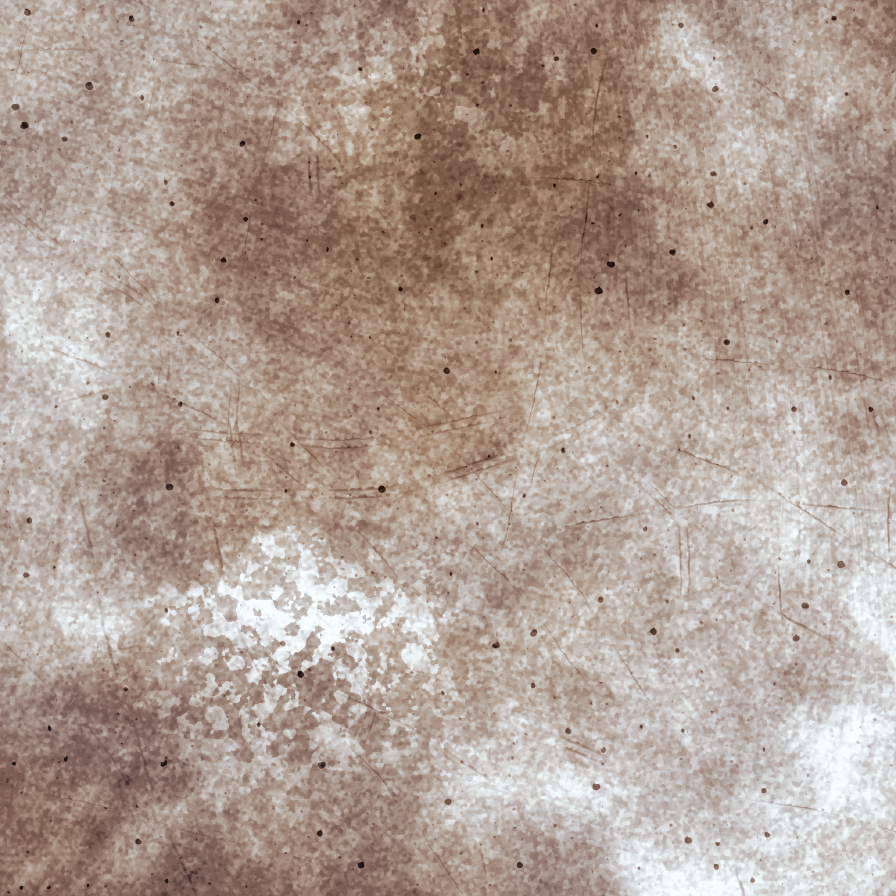
A WebGL 1 fragment shader for this texture:

```glsl
precision highp float;
// Worn, stained plaster: broad light and dark stains, overlapping trowel patches
// and fine grain set a brightness that a brown-to-white ramp colours.
// Flakes, pits and curved scratches are scattered on top by hashed cells and loops.

uniform vec2 u_resolution;

#define BASE_TONE 0.625
#define STAIN_WARP 0.22
#define PATCH_SCALE 7.5
#define PATCH_DEPTH 0.15
#define MOTTLE_DEPTH 0.24
#define GRAIN_DEPTH 0.20
#define FLAKE_LIGHT 0.24
#define PIT_DEPTH 0.42
#define SCRATCH_DEPTH 0.21
#define LONG_SCRATCHES 24
#define SHORT_SCRATCHES 34

vec2 hash2(vec2 p) {
  vec3 q = fract(p.xyx * vec3(0.1031, 0.1030, 0.0973));
  q += dot(q, q.yzx + 33.33);
  return fract((q.xx + q.yz) * q.zy);
}

// Cellular noise around zero: low sharpness gives clouds, high gives flat cells.
float cells(vec2 p, float sharpness) {
  vec2 id = floor(p), f = p - id;
  float sum = 0.0, total = 0.0;
  for (int y = -1; y <= 1; y++)
    for (int x = -1; x <= 1; x++) {
      vec2 o = vec2(float(x), float(y));
      vec2 d = o + hash2(id + o + 17.0) - f;
      float weight = exp(-sharpness * dot(d, d)) + 1e-9;
      sum += weight * hash2(id + o + 91.0).x;
      total += weight;
    }
  return sum / total - 0.5;
}

float blob(vec2 p, vec2 center, vec2 radius) {
  vec2 d = (p - center) / radius;
  return exp(-dot(d, d));
}

vec2 rotate(vec2 p, float a) {
  float c = cos(a), s = sin(a);
  return vec2(c * p.x + s * p.y, c * p.y - s * p.x);
}

// Broad stains, light ones first.
float stains(vec2 p) {
  float t = 0.34 * blob(p, vec2(0.75, 0.10), vec2(0.23, 0.14));
  t += 0.14 * blob(p, vec2(0.90, 0.34), vec2(0.24, 0.22));
  t += 0.16 * blob(p, vec2(0.01, 0.52), vec2(0.16, 0.28));
  t += 0.09 * blob(p, vec2(0.16, 0.90), vec2(0.15, 0.13));
  t += 0.08 * blob(p, vec2(0.29, 0.26), vec2(0.15, 0.12));
  t += 0.15 * blob(p, vec2(0.83, 0.89), vec2(0.09, 0.04));
  t -= 0.15 * blob(p, vec2(0.58, 0.86), vec2(0.20, 0.16));
  t -= 0.08 * blob(p, vec2(0.42, 0.48), vec2(0.24, 0.20));
  t -= 0.24 * blob(p, vec2(0.02, 0.00), vec2(0.20, 0.14));
  t -= 0.24 * blob(p, vec2(1.02, 0.98), vec2(0.14, 0.24));
  t -= 0.09 * blob(p, vec2(0.93, 0.68), vec2(0.16, 0.14));
  return t - 0.10 * blob(p, vec2(0.32, 0.02), vec2(0.18, 0.12));
}

float pits(vec2 p, float scale, float chance, float pixel) {
  vec2 g = p * scale, id = floor(g);
  vec2 pick = hash2(id + scale), center = 0.2 + 0.6 * hash2(id + 5.0);
  float radius = mix(0.03, 0.11, pick.y * pick.y) / scale;
  float d = length((g - id - center) * vec2(1.0, 0.6 + 0.6 * pick.y)) / scale;
  return step(pick.x, chance) * (1.0 - smoothstep(radius - pixel, radius + pixel, d));
}

// One bowed scratch; some run double. Angles favour upright and falling lines.
float scratch(vec2 p, float seed, float reach, float pixel) {
  vec2 a = hash2(vec2(seed, 3.0)), b = hash2(vec2(seed, 41.0)), c = hash2(vec2(seed, 77.0));
  float angle = b.x < 0.4 ? 1.57 : (b.x < 0.75 ? -0.65 : 0.0);
  vec2 q = rotate(p - a, angle + (b.y - 0.5) * 0.6);
  float len = reach * (0.35 + 0.65 * c.x);
  float y = q.y - (c.y - 0.5) * 1.6 * q.x * q.x - 0.002 * sin(q.x * 31.0 + seed);
  float d = c.y > 0.7 ? min(abs(y), abs(y - 0.009)) : abs(y);
  float width = mix(0.0005, 0.0015, b.y);
  float line = 1.0 - smoothstep(width - pixel, width + pixel, d);
  float fade = 1.0 - smoothstep(len * 0.6, len, abs(q.x));
  return line * fade * (0.55 + 0.45 * sin(q.x * 47.0 + seed * 2.0)) * (0.5 + 0.6 * a.x);
}

vec3 plaster(float t) {
  vec3 c = mix(vec3(0.12, 0.07, 0.06), vec3(0.49, 0.37, 0.33), smoothstep(0.05, 0.40, t));
  c = mix(c, vec3(0.62, 0.515, 0.46), clamp((t - 0.40) / 0.135, 0.0, 1.0));
  c = mix(c, vec3(0.70, 0.63, 0.58), clamp((t - 0.535) / 0.105, 0.0, 1.0));
  c = mix(c, vec3(0.77, 0.74, 0.72), clamp((t - 0.64) / 0.105, 0.0, 1.0));
  c = mix(c, vec3(0.90, 0.92, 0.93), clamp((t - 0.745) / 0.17, 0.0, 1.0));
  return mix(c, vec3(0.97, 0.99, 1.0), clamp((t - 0.915) / 0.10, 0.0, 1.0));
}

void main() {
  vec2 p = gl_FragCoord.xy / u_resolution.y;
  float pixel = 0.8 / u_resolution.y;
  vec2 warp = vec2(cells(p * 6.0, 6.0), cells(p * 6.0 + 50.0, 6.0));
  float cloud = cells(p * 9.0 + 8.0, 6.0), blotch = cells(p * 24.0, 7.0);

  // Stains, trowel patches and mottling
  float tone = BASE_TONE + stains(p + STAIN_WARP * warp);
  tone += PATCH_DEPTH * cells(p * PATCH_SCALE + warp * 0.7 + blotch * 0.12, 45.0);
  tone += MOTTLE_DEPTH * (0.7 * cells(p * 4.0 + 30.0, 6.0) + 0.6 * cloud + 0.45 * blotch);

  // Grain and brushed hairlines
  float coarse = cells(p * 75.0, 8.0), fine = cells(p * 250.0, 8.0);
  vec2 brushed = rotate(p, 0.7 + 1.2 * sin(p.x * 5.0 + p.y * 3.0) * 0.3);
  tone += GRAIN_DEPTH * (0.4 * coarse + 0.55 * cells(p * 140.0, 8.0) + 0.85 * fine);
  tone += 0.06 * cells(brushed * vec2(18.0, 190.0), 7.0);

  // Pale flakes where the surface is worn
  float worn = blob(p, vec2(0.33, 0.27), vec2(0.17, 0.13)) + 0.5 * blob(p, vec2(0.48, 0.90), vec2(0.16, 0.10));
  tone += FLAKE_LIGHT * worn * smoothstep(0.06, 0.22, coarse + 0.5 * blotch + 0.3 * fine);

  // Scratches and pits
  float marks = 0.0;
  vec2 rough = p + 0.002 * vec2(coarse, fine);
  for (int i = 0; i < LONG_SCRATCHES; i++) marks = max(marks, scratch(rough, float(i) + 1.0, 0.36, pixel));
  for (int i = 0; i < SHORT_SCRATCHES; i++) marks = max(marks, scratch(rough, float(i) + 60.0, 0.055, pixel));
  tone -= SCRATCH_DEPTH * marks;
  tone -= PIT_DEPTH * max(pits(rough, 23.0, 0.22, pixel), 0.6 * pits(rough, 57.0, 0.20, pixel));

  // Brown warmth near the top centre, greyer towards the sides
  float warmth = 1.4 * blob(p, vec2(0.50, 0.72), vec2(0.32, 0.38)) - 0.35 + cloud;
  vec3 color = plaster(tone) + warmth * vec3(0.008, -0.010, -0.040) * (1.0 - smoothstep(0.7, 0.95, tone));
  gl_FragColor = vec4(clamp(color, 0.0, 1.0), 1.0);
}
```
